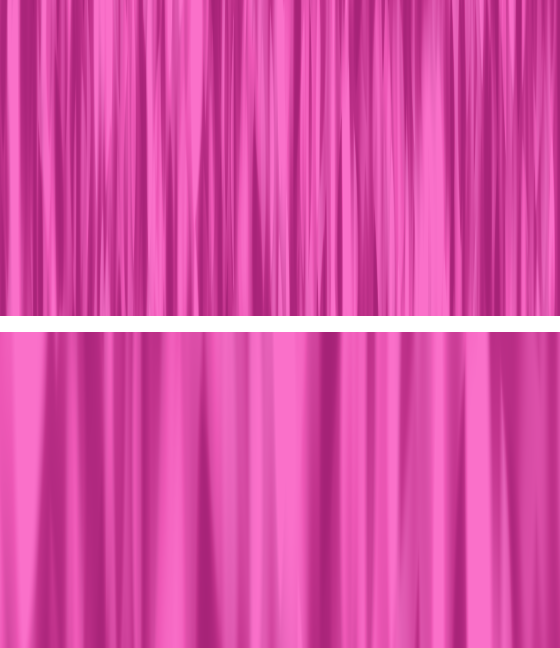
Top, the full canvas; bottom, a detail of the centre.
Give the GLSL for this background, as a Shadertoy shader.

```glsl
// Magenta curtain of long vertical streaks and tapering folds.
// Stretched value noise gives soft streaks, spindle-shaped blades add crisper
// pointed folds, and the summed height is spread evenly over a colour ramp.

float hash(vec2 p) {
    vec3 q = fract(vec3(p.xyx) * vec3(0.1031, 0.1030, 0.0973));
    q += dot(q, q.yzx + 33.33);
    return fract((q.x + q.y) * q.z);
}

// Smooth noise along one column; each column has its own vertical phase.
float columnNoise(float column, float y, float seed) {
    y += 17.0 * hash(vec2(column, seed));
    float row = floor(y);
    float t = smoothstep(0.0, 1.0, y - row);
    vec2 cell = vec2(column + seed * 7.0, row + seed);
    return mix(hash(cell), hash(cell + vec2(0.0, 1.0)), t) * 2.0 - 1.0;
}

// Vertically stretched noise in -1..1; freq is cells per canvas height.
float streaks(vec2 p, vec2 freq, float seed) {
    p *= freq;
    float column = floor(p.x);
    float t = smoothstep(0.0, 1.0, p.x - column);
    return mix(columnNoise(column, p.y, seed),
               columnNoise(column + 1.0, p.y, seed), t);
}

// One layer of long folds that narrow to points at both ends.
float blades(vec2 p, vec2 freq, float seed) {
    p *= freq;
    float column = floor(p.x);
    p.y += 13.0 * hash(vec2(column, seed));
    vec2 cell = vec2(column, floor(p.y));
    vec2 f = p - cell;
    float taper = 4.0 * f.y * (1.0 - f.y);
    float halfWidth = mix(0.3, 0.46, hash(cell + seed)) * taper;
    float shift = (hash(cell + seed * 2.0) - 0.5) * (1.0 - taper) * 0.6;
    float edge = abs(f.x - 0.5 - shift);
    float mask = 1.0 - smoothstep(halfWidth - 0.22, halfWidth + 0.04, edge);
    float tone = hash(cell + seed * 3.0) * 2.0 - 1.0;
    return tone * mask * smoothstep(0.0, 0.35, taper);
}

// Blend weight that rises linearly from a to b.
float ramp(float a, float b, float x) {
    return clamp((x - a) / (b - a), 0.0, 1.0);
}

vec3 curtainColor(float level, float warmth) {
    const vec3 plum    = vec3(0.64, 0.13, 0.46);
    const vec3 wine    = vec3(0.68, 0.15, 0.49);
    const vec3 magenta = vec3(0.76, 0.20, 0.55);
    const vec3 rose    = vec3(0.84, 0.29, 0.64);
    const vec3 dusty   = vec3(0.89, 0.37, 0.71);
    const vec3 hot     = vec3(0.93, 0.34, 0.71);
    const vec3 pink    = vec3(0.98, 0.44, 0.79);
    vec3 color = mix(plum, wine, ramp(0.0, 0.13, level));
    color = mix(color, magenta, ramp(0.13, 0.32, level));
    color = mix(color, rose, ramp(0.32, 0.51, level));
    color = mix(color, mix(dusty, hot, warmth), ramp(0.51, 0.71, level));
    return mix(color, pink, ramp(0.71, 0.92, level));
}

void mainImage(out vec4 fragColor, in vec2 fragCoord) {
    vec2 p = fragCoord / iResolution.y;

    // Uneven spacing, with a slight sway down the height
    p.x += 0.012 * streaks(p, vec2(9.0, 0.0), 1.0);
    p.x += 0.004 * streaks(p, vec2(6.0, 1.5), 2.0);

    // Soft streaks: broad, medium and fine
    float height = 0.50 * streaks(p, vec2(20.0, 0.7), 3.0);
    height += 0.60 * streaks(p, vec2(52.0, 1.1), 4.0);
    height += 0.30 * streaks(p, vec2(105.0, 1.3), 5.0);

    // Pointed folds on top
    height += 0.70 * blades(p, vec2(25.0, 0.8), 6.0);
    height += 0.70 * blades(p + 0.37, vec2(41.0, 1.0), 7.0);

    // Logistic curve evens out the share of each tone
    float level = 1.0 / (1.0 + exp(-3.35 * height));
    float warmth = smoothstep(-0.25, 0.25, streaks(p, vec2(32.0, 1.2), 8.0));
    fragColor = vec4(curtainColor(level, warmth), 1.0);
}
```
